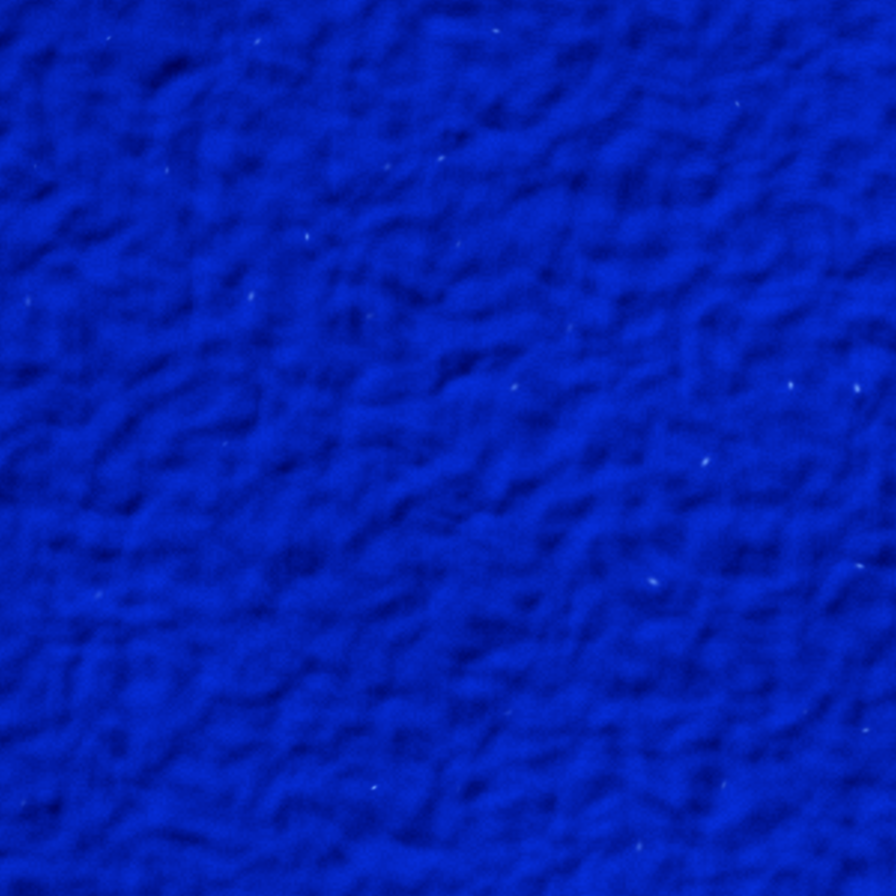
Write a WebGL 1 fragment shader that draws this texture.

```glsl
precision highp float;
// Glossy deep blue paint over a lumpy surface, lit from the upper left.

uniform vec2 u_resolution;

const vec3 SHADOW_BLUE = vec3(0.00, 0.06, 0.51);
const vec3 LIGHT_BLUE = vec3(0.02, 0.16, 0.80);
const vec3 GLINT_COLOR = vec3(0.42, 0.62, 1.00);
const vec2 LIGHT_DIR = vec2(-0.50, 0.866);
const float LUMP_SCALE = 24.0;     // lumps across the canvas
const float RIPPLE_SCALE = 1.9;    // finer relief, relative to the lumps
const float RIPPLE_HEIGHT = 0.30;
const float DOME_HEIGHT = 0.80;
const float SLOPE_STEP = 0.11;     // softness of the relief, in lumps
const float BASE_TONE = 0.64;
const float RELIEF_CONTRAST = 0.27;
const float HIGHLIGHT_ROLLOFF = 0.035;
const float CLOUD_CONTRAST = 0.18;
const float GRAIN_SCALE = 300.0;
const float GRAIN_CONTRAST = 0.22;
const float GLINT_SCALE = 13.0;
const float GLINT_CHANCE = 0.22;

float hash(vec2 p) {
  return fract(sin(dot(p, vec2(127.1, 311.7))) * 43758.5453);
}

vec2 hash2(vec2 p) {
  return vec2(hash(p), hash(p + vec2(37.2, 17.9)));
}

float cornerSlope(vec2 cell, vec2 offset) {
  float angle = 6.2832 * hash(cell);
  return dot(vec2(cos(angle), sin(angle)), offset);
}

float gradientNoise(vec2 p) {
  vec2 i = floor(p);
  vec2 f = fract(p);
  vec2 u = f * f * f * (f * (f * 6.0 - 15.0) + 10.0);
  vec2 e = vec2(1.0, 0.0);
  float low = mix(cornerSlope(i, f), cornerSlope(i + e.xy, f - e.xy), u.x);
  float high = mix(cornerSlope(i + e.yx, f - e.yx), cornerSlope(i + e.xx, f - e.xx), u.x);
  return mix(low, high, u.y);
}

float valueNoise(vec2 p) {
  vec2 i = floor(p);
  vec2 f = fract(p);
  vec2 u = f * f * (3.0 - 2.0 * f);
  vec2 e = vec2(1.0, 0.0);
  return mix(mix(hash(i), hash(i + e.xy), u.x),
             mix(hash(i + e.yx), hash(i + e.xx), u.x), u.y);
}

// Rounded domes that meet in soft creases.
float domes(vec2 p) {
  vec2 cell = floor(p);
  float sum = 0.0;
  for (int y = -1; y <= 1; y++) {
    for (int x = -1; x <= 1; x++) {
      vec2 neighbour = cell + vec2(float(x), float(y));
      vec2 d = neighbour + hash2(neighbour + 5.3) - p;
      sum += exp(-9.0 * dot(d, d));
    }
  }
  return log(sum + 0.0001) / 9.0;
}

float surfaceHeight(vec2 p) {
  return gradientNoise(p)
    + RIPPLE_HEIGHT * gradientNoise(p * RIPPLE_SCALE + 31.7)
    + DOME_HEIGHT * domes(p * 0.85 + 11.4);
}

// Sparse, slightly stretched sparkles.
float glints(vec2 uv) {
  vec2 p = uv * GLINT_SCALE;
  vec2 cell = floor(p);
  vec2 d = fract(p) - mix(vec2(0.2), vec2(0.8), hash2(cell + 71.0));
  float angle = 3.1416 * hash(cell + 23.0);
  d = vec2(d.x * cos(angle) + d.y * sin(angle), d.y * cos(angle) - d.x * sin(angle));
  float size = mix(0.035, 0.075, hash(cell + 47.0));
  float present = step(hash(cell + 59.0), GLINT_CHANCE);
  float strength = mix(0.2, 0.9, hash(cell + 83.0));
  return present * strength * exp(-dot(d, d * vec2(1.0, 2.5)) / (size * size));
}

void main() {
  vec2 uv = gl_FragCoord.xy / u_resolution.y;

  // Slope toward the light, on a gently warped surface
  vec2 warp = vec2(gradientNoise(uv * 9.0 + 3.1), gradientNoise(uv * 9.0 + 57.3));
  vec2 p = uv * LUMP_SCALE + 0.6 * warp;
  vec2 stepToLight = LIGHT_DIR * SLOPE_STEP;
  float slope = (surfaceHeight(p - stepToLight) - surfaceHeight(p + stepToLight))
    / (2.0 * SLOPE_STEP);

  // Relief, broad light changes and fine grain
  float tone = BASE_TONE + RELIEF_CONTRAST * slope - HIGHLIGHT_ROLLOFF * slope * slope;
  tone += CLOUD_CONTRAST * gradientNoise(uv * 3.0 + 8.6) + 0.08 * (uv.x - 0.5);
  tone += GRAIN_CONTRAST * (valueNoise(uv * GRAIN_SCALE) - 0.5);
  vec3 color = mix(SHADOW_BLUE, LIGHT_BLUE, clamp(tone, -0.8, 1.25));

  // Wet sparkles on the lit sides
  float facing = smoothstep(-0.6, 0.8, slope);
  color = mix(color, GLINT_COLOR, glints(uv) * facing);
  gl_FragColor = vec4(clamp(color, 0.0, 1.0), 1.0);
}
```
